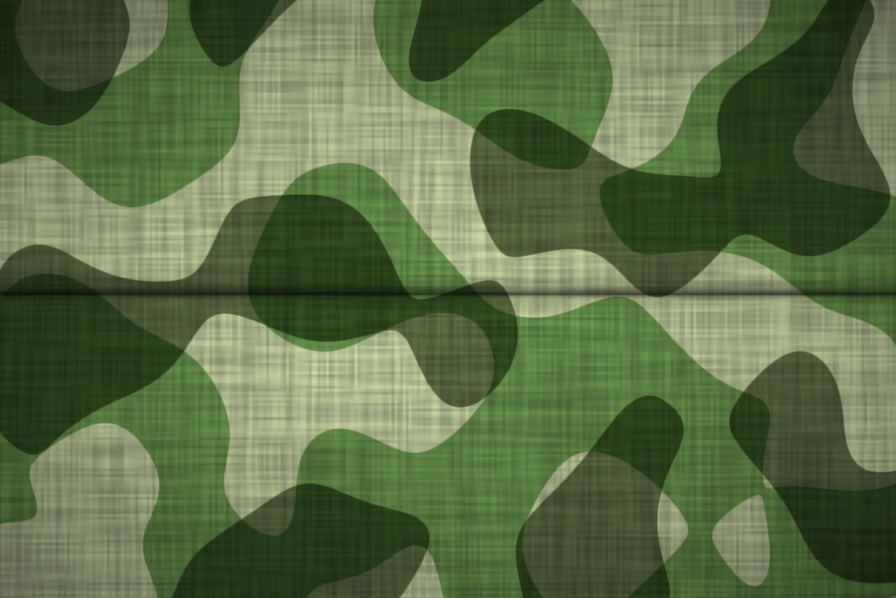
A Shadertoy shader for this pattern:

```glsl
// Woodland camouflage printed on linen, with a shaded horizontal fold.
#define BLOB_MIN 0.22      // shortest blob wavelength, in canvas heights
#define BLOB_MAX 0.48      // longest blob wavelength
#define GREEN_LEVEL -0.12  // threshold of the green print
#define DARK_LEVEL 0.22    // threshold of the dark print
#define OVERLAP 0.25       // how much the dark print follows the green one
#define THREADS 210.0      // threads per canvas height
#define WEAVE 0.21         // thread contrast
#define FOLD_Y 0.508       // height of the fold
#define FOLD_DEPTH 0.64    // darkness of the fold
#define VIGNETTE 0.23      // darkening towards the corners

const vec3 SAND  = vec3(0.690, 0.735, 0.565);
const vec3 GREEN = vec3(0.370, 0.525, 0.275);
const vec3 DARK_INK = vec3(0.47, 0.52, 0.42);

float hash(vec2 p) {
    vec3 q = fract(vec3(p.xyx) * 0.1031);
    q += dot(q, q.yzx + 33.33);
    return fract((q.x + q.y) * q.z);
}

float valueNoise(vec2 p) {
    vec2 cell = floor(p), f = fract(p);
    f = f * f * (3.0 - 2.0 * f);
    return mix(mix(hash(cell), hash(cell + vec2(1, 0)), f.x),
               mix(hash(cell + vec2(0, 1)), hash(cell + vec2(1, 1)), f.x), f.y);
}

// Sum of randomly phased plane waves, scaled to unit variance
float blobField(vec2 p, float seed) {
    const int WAVES = 14;
    float sum = 0.0, power = 0.0;
    for (int i = 0; i < WAVES; i++) {
        float n = float(i);
        float wavelength = mix(BLOB_MIN, BLOB_MAX, (n + 0.5) / float(WAVES));
        float angle = 2.39996 * n + seed + hash(vec2(n, seed));
        float phase = hash(vec2(seed + 7.0, n + 3.0));
        vec2 dir = vec2(cos(angle), sin(angle));
        sum += wavelength * cos(6.28319 * (dot(p, dir) / wavelength + phase));
        power += 0.5 * wavelength * wavelength;
    }
    return sum * inversesqrt(power);
}

// Antialiased coverage of the area where the field is positive
float cover(float field) {
    float w = fwidth(field) + 1e-5;
    return smoothstep(-w, w, field);
}

// Crossed streaks: fine threads plus a coarser, fainter slub
float linen(vec2 p) {
    float fine = valueNoise(p * vec2(11.0, THREADS))
               + valueNoise(p.yx * vec2(13.0, THREADS) + 57.0);
    float slub = valueNoise(p * vec2(5.0, THREADS * 0.35) + 19.0)
               + valueNoise(p.yx * vec2(6.0, THREADS * 0.35) + 83.0);
    return (fine - 1.0) + 0.4 * (slub - 1.0);
}

// Long shadow above the fold, short one below
float foldShade(float y) {
    float d = y - FOLD_Y;
    float reach = d > 0.0 ? 0.013 : 0.005;
    return 1.0 - FOLD_DEPTH * exp(-abs(d) / reach);
}

void mainImage(out vec4 fragColor, in vec2 fragCoord) {
    vec2 uv = fragCoord / iResolution.xy;
    vec2 p = fragCoord / iResolution.y;

    // Two overlapping prints: opaque green, then translucent dark ink
    float greenField = blobField(p, 4.0);
    float darkField = blobField(p * vec2(1.05, 0.88), 23.0);
    darkField = (darkField + OVERLAP * greenField) / sqrt(1.0 + OVERLAP * OVERLAP);
    vec3 color = mix(SAND, GREEN, cover(greenField - GREEN_LEVEL));
    color *= mix(vec3(1.0), DARK_INK, cover(darkField - DARK_LEVEL));

    // Cloth and lighting
    color *= 1.0 + WEAVE * linen(p);
    vec2 fromCenter = 2.0 * uv - 1.0;
    color *= 1.0 - VIGNETTE * dot(fromCenter, fromCenter);
    color *= foldShade(p.y);

    fragColor = vec4(clamp(color, 0.0, 1.0), 1.0);
}
```
